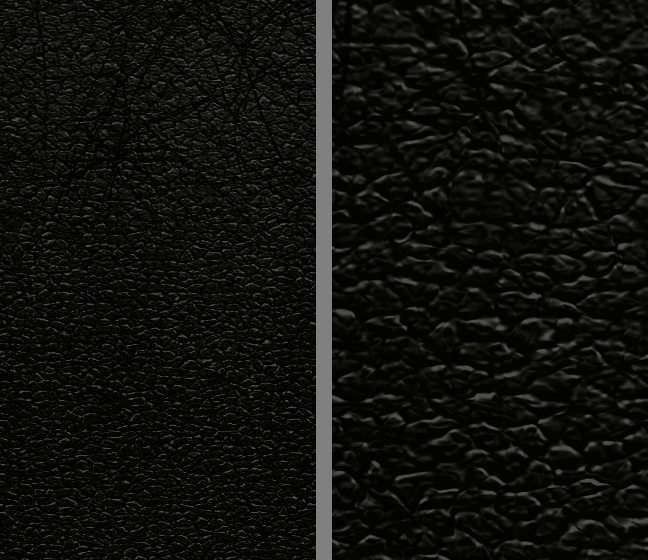
Left, the full canvas; right, a detail of the centre.
This texture is drawn by a Shadertoy shader. Its source:

```glsl
float hash(vec2 p) {
    return fract(sin(dot(p, vec2(127.1, 311.7))) * 43758.55);
}

float noise(vec2 p) {
    vec2 cell = floor(p), f = fract(p);
    f = f * f * (3.0 - 2.0 * f);
    return mix(mix(hash(cell), hash(cell + vec2(1, 0)), f.x),
               mix(hash(cell + vec2(0, 1)), hash(cell + vec2(1, 1)), f.x), f.y);
}

// Rounded cells: 0 in the valleys between them, 1 on their tops
float pebbles(vec2 p) {
    vec2 cell = floor(p);
    float nearest = 9.0, second = 9.0;
    for (int j = -1; j <= 1; j++)
    for (int i = -1; i <= 1; i++) {
        vec2 c = cell + vec2(i, j);
        float d = distance(p, c + vec2(hash(c), hash(c + 17.3)));
        second = min(second, max(nearest, d));
        nearest = min(nearest, d);
    }
    return smoothstep(0.0, 0.36, second - nearest);
}

float leatherHeight(vec2 p) {
    return 0.75 * pebbles(p) + 0.25 * pebbles(p * 2.1 + 5.7);
}

// Long wandering folds, each fading out along its length
float creases(vec2 p) {
    float fold = 0.0;
    for (int i = 0; i < 40; i++) {
        float id = float(i);
        vec2 center = vec2(0.6 * hash(vec2(id, 1.0)), 0.52 + 0.53 * hash(vec2(id, 2.0)));
        float angle = 3.1416 * hash(vec2(id, 3.0));
        vec2 along = vec2(cos(angle), sin(angle));
        vec2 q = p - center;
        float bend = 0.07 * noise(p * 5.0 + id * 7.0) + 0.006 * noise(p * 38.0 + id);
        float d = abs(dot(q, vec2(-along.y, along.x)) + bend - 0.038);
        float width = mix(0.002, 0.004, hash(vec2(id, 4.0)));
        float reach = 1.0 - smoothstep(0.14, 0.36, abs(dot(q, along)));
        fold = max(fold, reach * (1.0 - smoothstep(0.2 * width, width, d)));
    }
    return fold;
}

void mainImage(out vec4 fragColor, in vec2 fragCoord) {
    vec2 p = fragCoord / iResolution.y;
    float upper = smoothstep(0.3, 0.85, p.y);

    // Cells flatten toward the bottom
    vec2 q = vec2(44.0 * p.x, 78.0 * p.y - 12.0 * p.y * p.y);
    q += 0.6 * vec2(noise(q * 0.6), noise(q * 0.6 + 31.0));
    q += 0.25 * vec2(noise(q * 2.7 + 12.0), noise(q * 2.7 + 55.0));
    float height = leatherHeight(q);
    float rim = height - leatherHeight(q + vec2(0.0, 0.17));

    // Fine grain lit from above
    vec2 g = p * vec2(230.0, 350.0) + 0.6 * vec2(noise(q * 1.7), noise(q * 1.7 + 9.0));
    float grain = noise(g) - noise(g + vec2(0.2, 0.7));
    float sparkle = noise(g * 0.9 + 40.0);

    float tone = mix(-0.35, 0.5, upper);
    tone += grain * mix(1.8, 2.7, upper);
    tone += rim * mix(4.2, 2.3, upper) * (0.15 + 1.7 * sparkle);
    tone += (height - 0.55) * mix(0.3, 0.9, upper);
    tone -= 1.9 * creases(p) * smoothstep(0.42, 0.72, p.y);

    // Broad patches of light and a darker border
    tone += 0.4 * (noise(p * 5.0 + 3.0) - 0.5);
    tone -= 0.25 * smoothstep(0.17, 0.29, abs(p.x - 0.28)) + 0.25 * smoothstep(0.92, 1.0, p.y);

    float sheen = max(0.185 + 0.113 * tone, 0.1);
    vec3 color = min(sheen * sheen, 0.3) * vec3(1.0, 1.0, 0.93) - vec3(0.0, 0.0, 0.002);
    fragColor = vec4(color, 1.0);
}
```
